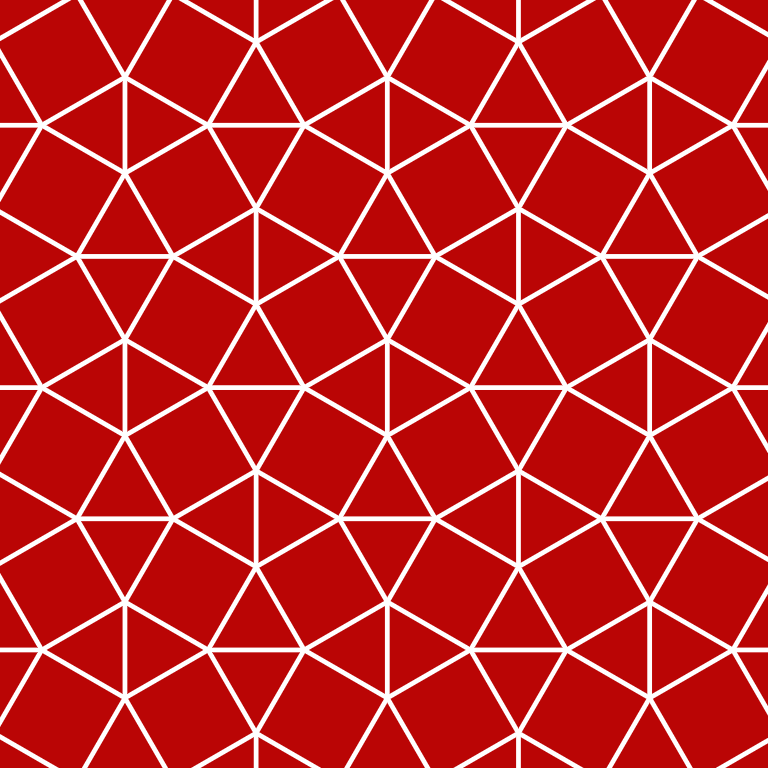
This pattern is drawn by a WebGL 2 fragment shader. Its source:

```glsl
#version 300 es
precision highp float;
// Snub square tiling: white outlines of squares and triangles on flat red.

#define PERIOD 0.3416
#define LINE_WIDTH 0.0062
#define ORIGIN vec2(0.5043, 0.4953)
#define FILL_COLOR vec3(0.73, 0.02, 0.02)
#define LINE_COLOR vec3(1.0)

uniform vec2 u_resolution;
out vec4 fragColor;

float segmentDistance(vec2 p, vec2 a, vec2 b) {
    vec2 ab = b - a;
    float t = clamp(dot(p - a, ab) / dot(ab, ab), 0.0, 1.0);
    return length(p - a - ab * t);
}

// Distance to the nearest tile edge. Cells form a checkerboard of rhombi,
// each made of two triangles, alternately upright and turned a quarter.
float tilingDistance(vec2 p) {
    float cellSize = 0.5 * PERIOD;
    float edge = PERIOD / (1.0 + sqrt(3.0));
    vec2 cell = floor(p / cellSize + 0.5);
    vec2 local = abs(p - cell * cellSize);
    if (mod(cell.x + cell.y, 2.0) > 0.5) local = local.yx;

    // One mirrored quadrant of the rhombus and its neighbour's side
    vec2 apex = vec2(0.0, 0.5 * edge);
    vec2 tip = vec2(0.5 * sqrt(3.0) * edge, 0.0);
    vec2 outerCorner = vec2(0.5 * edge, cellSize);
    float diagonal = segmentDistance(local, vec2(0.0), apex);
    float side = segmentDistance(local, apex, tip);
    float neighbourSide = segmentDistance(local, apex, outerCorner);
    return min(diagonal, min(side, neighbourSide));
}

void main() {
    float canvasSize = min(u_resolution.x, u_resolution.y);
    vec2 uv = gl_FragCoord.xy / canvasSize;
    float halfPixel = 0.5 / canvasSize;

    // Antialiased line coverage over about one pixel
    float offset = tilingDistance(uv - ORIGIN) - 0.5 * LINE_WIDTH;
    float line = 1.0 - clamp(0.5 + 0.5 * offset / halfPixel, 0.0, 1.0);
    fragColor = vec4(mix(FILL_COLOR, LINE_COLOR, line), 1.0);
}
```
